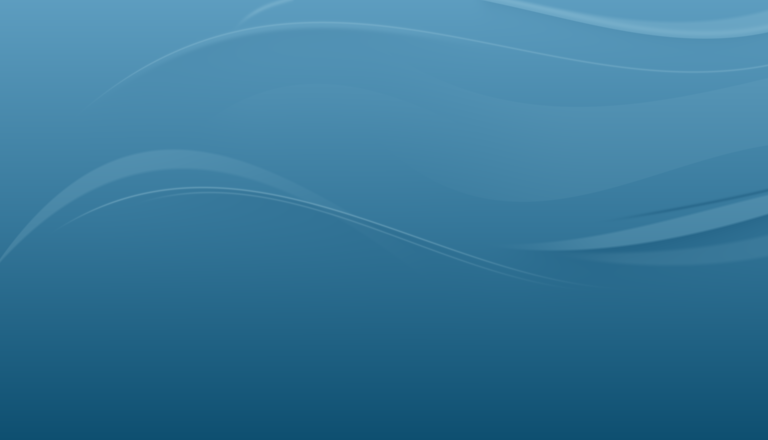
Give the GLSL for this background, as a Shadertoy shader.

```glsl
const vec3 SKY = vec3(0.365, 0.615, 0.750);
const vec3 MIDWATER = vec3(0.212, 0.470, 0.607);
const vec3 DEEP = vec3(0.055, 0.310, 0.440);
const vec3 GLINT = vec3(0.72, 0.87, 0.92);
const vec3 SHADE = vec3(0.03, 0.26, 0.40);

// Cubic through four heights spaced evenly over the span
float curve(float x, vec2 span, vec4 h) {
    float s = 3.0 * (x - span.x) / (span.y - span.x);
    float a = s - 1.0, b = s - 2.0, c = s - 3.0;
    return dot(h, vec4(-a * b * c / 6.0, s * b * c / 2.0,
                       -s * a * c / 2.0, s * a * b / 6.0));
}

// Fade in and out at the ends of a span
float fade(float x, vec2 span, vec2 feather) {
    return smoothstep(span.x, span.x + feather.x, x)
         * (1.0 - smoothstep(span.y - feather.y, span.y, x));
}

// Coverage below an edge height
float below(float y, float edge, float blur) {
    return 1.0 - smoothstep(-blur, blur, y - edge);
}

// Area between two curves
float ribbon(vec2 p, vec2 span, vec4 top, vec4 bottom, vec2 blur) {
    return below(p.y, curve(p.x, span, top), blur.x)
         * (1.0 - below(p.y, curve(p.x, span, bottom), blur.y));
}

// Thin soft line along a height
float stroke(float y, float height, float width) {
    float d = (y - height) / width;
    return exp(-d * d);
}

// Shadow that decays beneath a height
float undershade(float y, float height, float depth, float blur) {
    return below(y, height, blur) * exp(-max(height - y, 0.0) / depth);
}

void mainImage(out vec4 fragColor, in vec2 fragCoord) {
    vec2 p = fragCoord / iResolution.xy;
    float aa = 1.0 / iResolution.y;
    float hair = max(0.0025, 0.7 * aa);
    vec2 crisp = vec2(max(aa, 0.002));

    // Vertical water gradient
    vec3 color = mix(DEEP, MIDWATER, min(p.y * 2.0, 1.0));
    color = mix(color, SKY, max(p.y * 2.0 - 1.0, 0.0));

    // Broad translucent swell on the right
    vec2 span = vec2(0.469, 1.001);
    float swell = ribbon(p, span, vec4(0.925, 0.777, 0.764, 0.823),
                         vec4(0.723, 0.545, 0.586, 0.670), crisp);
    color = mix(color, GLINT, 0.065 * swell * fade(p.x, span, vec2(0.30, 0.001)));

    // Faint arch left of the centre
    span = vec2(0.247, 0.638);
    float arch = curve(p.x, span, vec4(0.693, 0.805, 0.782, 0.682));
    color = mix(color, GLINT, 0.028 * undershade(p.y, arch, 0.12, crisp.x)
                              * fade(p.x, span, vec2(0.10, 0.18)));

    // Long upper wave with its shadow
    span = vec2(0.091, 1.001);
    float crest = curve(p.x, span, vec4(0.723, 0.948, 0.880, 0.852));
    color = mix(color, SHADE, 0.10 * undershade(p.y, crest - 0.012, 0.06, 0.008)
                              * fade(p.x, vec2(0.10, 0.66), vec2(0.20, 0.25)));
    float crestFade = fade(p.x, span, vec2(0.12, 0.001));
    color = mix(color, GLINT, 0.18 * crestFade * stroke(p.y, crest, hair));
    color = mix(color, GLINT, 0.10 * stroke(p.y, crest - 0.006, 0.009)
                              * fade(p.x, vec2(0.12, 0.68), vec2(0.22, 0.25)));

    // Short arc at the top
    span = vec2(0.300, 0.385);
    float arc = curve(p.x, span, vec4(0.925, 0.968, 0.991, 1.006));
    color = mix(color, GLINT, 0.22 * stroke(p.y, arc, 0.006)
                              * fade(p.x, span, vec2(0.04, 0.005)));

    // Bright ribbon in the upper right
    span = vec2(0.612, 1.001);
    vec4 rim = vec4(1.005, 0.955, 0.916, 0.927);
    float rimHeight = curve(p.x, span, rim);
    float inRight = fade(p.x, span, vec2(0.03, 0.001));
    color = mix(color, SHADE, 0.09 * inRight * undershade(p.y, rimHeight, 0.02, crisp.x));
    color = mix(color, GLINT, 0.17 * inRight
        * ribbon(p, span, vec4(1.020, 0.975, 0.950, 0.977), rim, vec2(0.006, crisp.y)));
    color = mix(color, GLINT, 0.15 * inRight * stroke(p.y, rimHeight + 0.012, 0.007));

    // Left ribbon spreading into a dim tail
    span = vec2(-0.001, 0.573);
    float sash = ribbon(p, span, vec4(0.409, 0.655, 0.586, 0.398),
                        vec4(0.402, 0.609, 0.557, 0.341), vec2(0.004, 0.005));
    color = mix(color, GLINT, sash * mix(0.14, 0.03, smoothstep(0.15, 0.50, p.x))
                              * fade(p.x, span, vec2(0.001, 0.12)));

    // Twin lines crossing the centre
    span = vec2(0.059, 0.833);
    float line = curve(p.x, span, vec4(0.461, 0.568, 0.441, 0.343));
    color = mix(color, SHADE, 0.13 * undershade(p.y, line, 0.09, crisp.x)
                              * fade(p.x, vec2(0.12, 0.70), vec2(0.25, 0.25)));
    color = mix(color, GLINT, 0.25 * stroke(p.y, line, hair)
                              * fade(p.x, span, vec2(0.10, 0.35)));
    span = vec2(0.169, 0.781);
    line = curve(p.x, span, vec4(0.532, 0.541, 0.423, 0.339));
    color = mix(color, GLINT, 0.15 * stroke(p.y, line, hair)
                              * fade(p.x, span, vec2(0.10, 0.25)));

    // Stacked ribbons in the lower right
    span = vec2(0.625, 1.001);
    vec4 lip = vec4(0.443, 0.432, 0.459, 0.514);
    float upper = ribbon(p, span, vec4(0.447, 0.457, 0.502, 0.557), lip, vec2(0.004));
    inRight = fade(p.x, span, vec2(0.18, 0.001));
    color = mix(color, SHADE, 0.30 * inRight
                              * undershade(p.y, curve(p.x, span, lip), 0.045, 0.004));
    color = mix(color, GLINT, 0.16 * inRight * upper);

    span = vec2(0.703, 1.001);
    float lower = ribbon(p, span, vec4(0.427, 0.425, 0.436, 0.466),
                         vec4(0.425, 0.402, 0.398, 0.418), vec2(0.006));
    color = mix(color, GLINT, 0.085 * lower * fade(p.x, span, vec2(0.12, 0.001)));

    span = vec2(0.768, 1.001);
    line = curve(p.x, span, vec4(0.491, 0.514, 0.539, 0.568));
    color = mix(color, SHADE, 0.28 * stroke(p.y, line, 0.004)
                              * fade(p.x, span, vec2(0.12, 0.001)));

    fragColor = vec4(color, 1.0);
}
```
